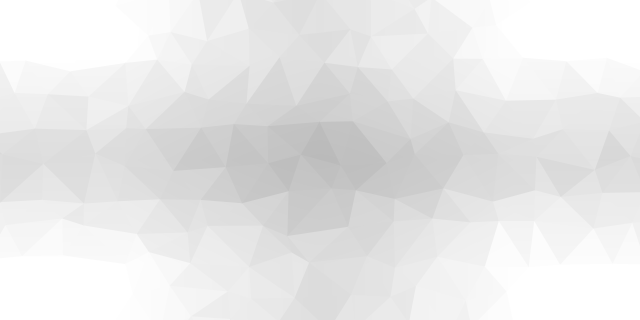
Give the GLSL for this background, as a WebGL 1 fragment shader.

```glsl
precision highp float;
// A pale low-poly mesh: a staggered, jittered vertex lattice is split into
// triangles, each shaded flat from two crossing grey bands that are darkest
// where they meet in the middle and fade to white in the corners.

uniform vec2 u_resolution;

#define CELL vec2(0.128, 0.1016)   // lattice spacing, in canvas heights
#define LATTICE_SHIFT -0.008       // height of the middle vertex row
#define JITTER vec2(0.62, 0.56)    // vertex scatter, in cells
#define ROW_BAND vec2(0.148, 0.325)     // depth and half height
#define COLUMN_BAND vec2(0.120, 0.605)  // depth and half width
#define COLUMN_CURVE 1.3           // roundness of the column's falloff
#define FACET_NOISE 0.018          // tone variation between triangles
#define FACET_SLOPE 0.2            // gradient kept inside each triangle

vec2 hash22(vec2 p) {
    vec3 q = fract(vec3(p.xyx) * vec3(0.1031, 0.1030, 0.0973));
    q += dot(q, q.yzx + 33.33);
    return fract((q.xx + q.yz) * q.zy);
}

// Position of a lattice vertex; every other row is shifted by half a cell.
vec2 vertexAt(vec2 id) {
    float stagger = 0.5 * mod(id.y + 1.0, 2.0);
    vec2 scatter = (hash22(id + 71.0) - 0.5) * JITTER;
    return (id + vec2(stagger, 0.0) + scatter) * CELL + vec2(0.0, LATTICE_SHIFT);
}

// Amount of grey laid over white by the two bands.
float bandShade(vec2 p) {
    float row = max(0.0, 1.0 - abs(p.y) / ROW_BAND.y);
    float column = max(0.0, 1.0 - pow(abs(p.x) / COLUMN_BAND.y, COLUMN_CURVE));
    return ROW_BAND.x * row + COLUMN_BAND.x * column;
}

float cross2(vec2 a, vec2 b) {
    return a.x * b.y - a.y * b.x;
}

// Signed distance to the line a-b, positive on its left.
float edgeDistance(vec2 p, vec2 a, vec2 b) {
    return cross2(normalize(b - a), p - a);
}

// Returns shade * coverage and coverage of one anti-aliased triangle.
vec2 facet(vec2 p, vec2 a, vec2 b, vec2 c, vec2 seed, float pixel) {
    float inside = min(edgeDistance(p, a, b),
                   min(edgeDistance(p, b, c), edgeDistance(p, c, a)));
    float coverage = clamp(0.5 + inside / pixel, 0.0, 1.0);
    vec2 centroid = (a + b + c) / 3.0;
    float shade = mix(bandShade(centroid), bandShade(p), FACET_SLOPE);
    float noise = (hash22(seed).x - 0.5) * 2.0 * FACET_NOISE;
    shade += noise * smoothstep(0.0, 0.04, shade);
    return vec2(max(shade, 0.0), 1.0) * coverage;
}

void main() {
    float pixel = 1.0 / u_resolution.y;
    vec2 p = (gl_FragCoord.xy - 0.5 * u_resolution) * pixel;
    vec2 home = floor((p - vec2(0.0, LATTICE_SHIFT)) / CELL);
    vec2 total = vec2(0.0);

    // Gather the triangles of all nearby lattice quads.
    for (int j = -1; j <= 1; j++) {
        for (int i = -2; i <= 1; i++) {
            vec2 id = home + vec2(float(i), float(j));
            vec2 a = vertexAt(id);
            vec2 b = vertexAt(id + vec2(1.0, 0.0));
            vec2 c = vertexAt(id + vec2(1.0, 1.0));
            vec2 d = vertexAt(id + vec2(0.0, 1.0));
            vec2 seed = id * 2.0 + 13.0;
            // Split along the shorter diagonal.
            if (distance(a, c) < distance(b, d)) {
                total += facet(p, a, b, c, seed, pixel);
                total += facet(p, a, c, d, seed + 1.0, pixel);
            } else {
                total += facet(p, a, b, d, seed, pixel);
                total += facet(p, b, c, d, seed + 1.0, pixel);
            }
        }
    }

    float shade = total.x / max(total.y, 0.001);
    gl_FragColor = vec4(vec3(1.0 - shade), 1.0);
}
```
